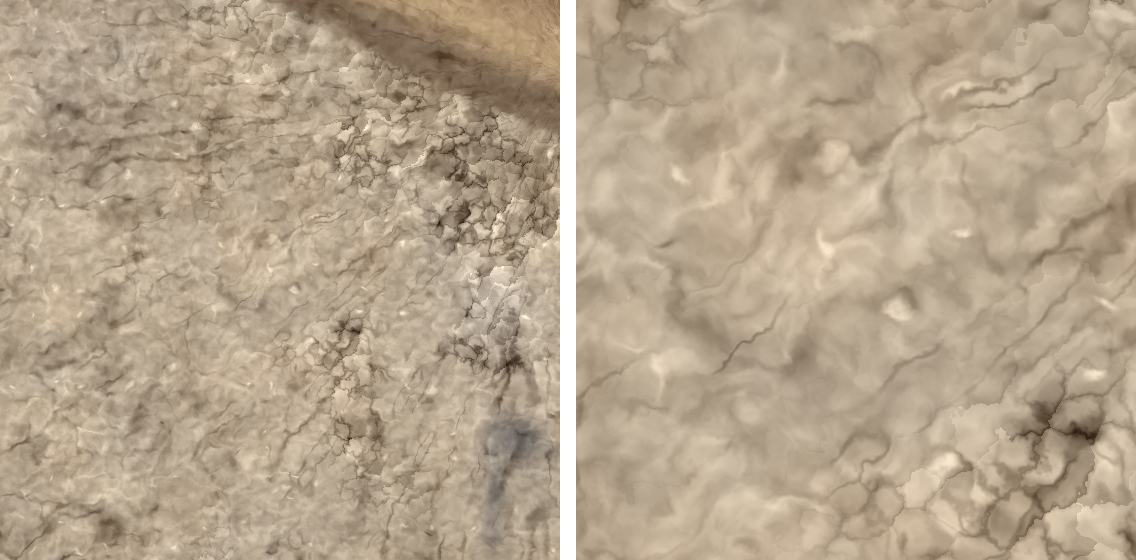
Left, the full canvas; right, a detail of the centre.
Write a Shadertoy shader that draws this texture.

```glsl
float hash(vec2 p) {
    vec3 q = fract(vec3(p.xyx) * 0.1031);
    q += dot(q, q.yzx + 33.33);
    return fract((q.x + q.y) * q.z);
}

vec2 hash2(vec2 p) {
    return vec2(hash(p), hash(p + 71.7));
}

float noise(vec2 p) {
    vec2 i = floor(p), f = fract(p);
    f = f * f * (3.0 - 2.0 * f);
    return mix(mix(hash(i), hash(i + vec2(1, 0)), f.x),
               mix(hash(i + vec2(0, 1)), hash(i + vec2(1, 1)), f.x), f.y);
}

// Centred fractal noise, roughly -0.5 to 0.5
float fbm(vec2 p) {
    float sum = 0.0, amp = 0.5;
    for (int i = 0; i < 4; i++) {
        sum += amp * (noise(p) - 0.5);
        p = mat2(1.6, 1.2, -1.2, 1.6) * p + 17.3;
        amp *= 0.6;
    }
    return sum;
}

// Shade of small clods: cell tone, lit upper side, soft broken gaps
float clods(vec2 p) {
    vec2 cell = floor(p), nearest = vec2(0), id = vec2(0);
    float d1 = 9.0, d2 = 9.0;
    for (int y = -1; y <= 1; y++)
    for (int x = -1; x <= 1; x++) {
        vec2 c = cell + vec2(x, y);
        vec2 r = c + hash2(c) - p;
        float d = length(r);
        if (d < d1) { d2 = d1; d1 = d; nearest = r; id = c; }
        else d2 = min(d2, d);
    }
    float gap = 1.0 - smoothstep(0.0, 0.4, d2 - d1);
    float open = smoothstep(0.35, 0.7, noise(p * 0.7 + 31.0));
    return 0.13 * (hash(id + 5.0) - 0.5) + 0.12 * dot(nearest, vec2(0.6, -0.8)) - 0.2 * gap * open;
}

// Thin line where a noise field crosses its middle, kept in short pieces
float crease(vec2 p, float width, float keep) {
    float line = 1.0 - smoothstep(0.0, width, abs(noise(p) - 0.5));
    return line * smoothstep(keep, keep + 0.2, noise(p * 0.8 + 27.0));
}

// Sparse soft chips, one at most per grid cell
float chips(vec2 p, float share) {
    vec2 id = floor(p);
    vec2 d = fract(p) - 0.35 - 0.3 * hash2(id);
    float a = 2.2 * hash(id + 9.0) - 0.8;
    d = mat2(cos(a), -sin(a), sin(a), cos(a)) * d;
    d.y *= 1.2 + 1.8 * hash(id + 3.0);
    float size = 0.16 + 0.16 * hash(id + 6.0);
    return step(hash(id + 13.0), share) * (1.0 - smoothstep(0.0, size, length(d)));
}

float blob(vec2 p, vec2 centre, vec2 radius) {
    vec2 d = (p - centre) / radius;
    return exp(-dot(d, d));
}

void mainImage(out vec4 fragColor, in vec2 fragCoord) {
    vec2 uv = fragCoord / iResolution.xy;
    vec2 warp = vec2(fbm(uv * 14.0), fbm(uv * 14.0 + 40.0));
    vec2 jag = vec2(fbm(uv * 60.0 + 11.0), fbm(uv * 60.0 + 90.0));
    vec2 p = uv + 0.03 * warp + 0.012 * jag;

    // Distance above the lower edge of the ditch in the top right corner
    float ditch = 0.9 * (0.47 * (p.x - 0.46) + p.y - 1.0) + 0.012 * fbm(uv * 40.0);

    // Streaks fan out from beyond the right side
    vec2 ray = vec2(1.03, 0.86) - p;
    vec2 fan = vec2(atan(ray.y, ray.x) * 13.0, length(ray) * 4.0);

    // Soil tone: broad patches, streaks, grain and slanting relief
    float tone = 0.11 * fbm(uv * 4.0) + 0.13 * fbm(p * 20.0 + 8.0);
    tone += 0.12 * fbm(fan * vec2(1.3, 0.9));
    tone += 0.14 * (fbm(p * 45.0) - fbm(p * 45.0 + vec2(0.3, -0.4)));
    tone += 0.07 * (noise(uv * vec2(75.0, 105.0)) - 0.5);
    tone += 0.07 * (noise(p * 130.0 + 6.0) - 0.5);

    // Long cracks along the streaks and short creases all over
    float rough = 0.4 + noise(uv * 70.0);
    float crackMask = smoothstep(0.45, 0.72, noise(uv * 11.0 + 21.0));
    float crackLine = 1.0 - smoothstep(0.0, 0.11, abs(noise(fan * vec2(1.4, 1.2) + 3.0) - 0.5));
    tone -= 0.15 * crackLine * crackMask * rough;
    tone -= 0.13 * crease(fan * vec2(3.0, 3.5), 0.13, 0.5) * rough;
    tone -= 0.09 * crease(p * 34.0 + 5.0, 0.16, 0.5);
    tone += 0.08 * crease(p * vec2(30.0, 42.0) + 65.0, 0.16, 0.52);

    // Crumbly ground beside the ditch and in loose patches
    float crumbly = smoothstep(-0.36, -0.1, ditch) * smoothstep(0.3, 0.55, uv.x);
    crumbly *= 0.4 + 0.8 * smoothstep(0.3, 0.65, noise(uv * 9.0 + 4.0));
    crumbly += smoothstep(0.52, 0.8, noise(uv * 8.0 + 50.0)) * smoothstep(0.0, 0.7, uv.x);
    crumbly = min(crumbly, 1.0) * (1.0 - smoothstep(-0.01, 0.02, ditch));
    tone += (0.15 + 0.95 * crumbly) * (clods(p * 42.0 + 0.5 * jag) + 0.02);
    tone -= 0.13 * crumbly * smoothstep(0.5, 0.85, noise(p * 22.0 + 80.0));

    tone += 0.2 * chips(p * 24.0, 0.16) - 0.18 * chips(p * 21.0 + 7.4, 0.16);

    vec3 soil = vec3(0.722, 0.654, 0.563) + tone * vec3(1.0, 1.0, 0.95);
    soil += vec3(0.03, 0.0, -0.035) * fbm(uv * 9.0 + 60.0);

    // Cool pale ground at the upper left and lower right
    float pale = 0.6 * blob(p, vec2(0.08, 0.91), vec2(0.2, 0.12))
               + blob(p, vec2(0.89, 0.42), vec2(0.07, 0.13));
    soil += pale * vec3(0.0, 0.01, 0.035);

    // Grey stain with a tail running down
    float stain = blob(p, vec2(0.93, 0.21), vec2(0.075, 0.055))
                + 0.7 * blob(p, vec2(0.885, 0.09), vec2(0.022, 0.09));
    stain *= 0.8 + 1.4 * fbm(uv * 18.0 + 30.0);
    soil = mix(soil, vec3(0.43, 0.41, 0.395) + 0.8 * tone, clamp(stain, 0.0, 0.9));

    // Ditch: shaded foot, ochre slope, browner far corner
    vec3 slope = mix(vec3(0.48, 0.40, 0.32), vec3(0.73, 0.62, 0.48), smoothstep(0.045, 0.12, ditch));
    slope = mix(slope, vec3(0.62, 0.51, 0.39), smoothstep(0.13, 0.21, ditch));
    slope += 0.5 * tone + 0.09 * fbm(vec2(uv.x * 8.0, ditch * 30.0));
    vec3 color = mix(soil, slope, smoothstep(-0.012, 0.022, ditch));

    fragColor = vec4(clamp(color, 0.0, 1.0), 1.0);
}
```
